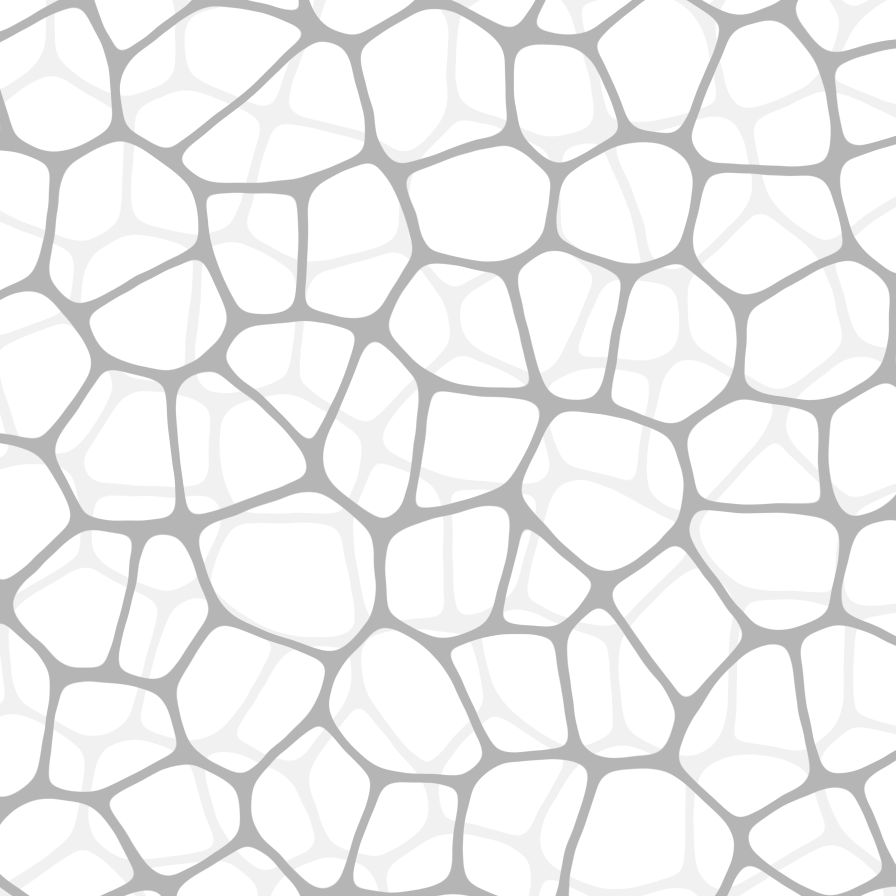
This pattern is drawn by a Shadertoy shader. Its source:

```glsl
vec2 hash2(vec2 p) {
    vec3 q = fract(p.xyx * vec3(0.1031, 0.1030, 0.0973));
    q += dot(q, q.yzx + 33.33);
    return fract((q.xx + q.yz) * q.zy);
}

float gradientNoise(vec2 p) {
    vec2 i = floor(p), f = p - i;
    vec2 u = f * f * f * (f * (f * 6.0 - 15.0) + 10.0);
    vec2 e = vec2(0.0, 1.0);
    float a = dot(hash2(i) * 2.0 - 1.0, f);
    float b = dot(hash2(i + e.yx) * 2.0 - 1.0, f - e.yx);
    float c = dot(hash2(i + e) * 2.0 - 1.0, f - e);
    float d = dot(hash2(i + 1.0) * 2.0 - 1.0, f - 1.0);
    return mix(mix(a, b, u.x), mix(c, d, u.x), u.y);
}

// Jittered site of a grid cell, with every other row staggered
vec2 site(vec2 id) {
    vec2 stagger = vec2(0.5 * mod(id.y, 2.0), 0.0);
    return id + 0.5 + stagger + (hash2(id) - 0.5) * 0.76;
}

// Distance to the Voronoi borders, blended so that the corners are round
float roundedBorder(vec2 p) {
    vec2 base = floor(p), nearestId = base, nearest = vec2(0.0);
    float best = 1e5;
    for (int y = -2; y <= 2; y++)
    for (int x = -2; x <= 2; x++) {
        vec2 id = base + vec2(x, y);
        vec2 r = site(id) - p;
        if (dot(r, r) < best) {
            best = dot(r, r);
            nearest = r;
            nearestId = id;
        }
    }

    float sum = 0.0;
    for (int y = -2; y <= 2; y++)
    for (int x = -2; x <= 2; x++) {
        if (x == 0 && y == 0) continue;
        vec2 r = site(nearestId + vec2(x, y)) - p;
        float d = dot(0.5 * (r + nearest), normalize(r - nearest));
        sum += exp(-d / 0.055);
    }
    return -0.055 * log(sum);
}

// Coverage of one net of webbing
float net(vec2 p, float pixel) {
    vec2 bend = vec2(gradientNoise(p * 1.3), gradientNoise(p * 1.3 + 47.0));
    vec2 ripple = vec2(gradientNoise(p * 5.0 + 13.0), gradientNoise(p * 5.0 + 71.0));
    float d = roundedBorder(p + 0.1 * bend + 0.012 * ripple);
    return 1.0 - smoothstep(-0.75, 0.75, (d - 0.037) / pixel);
}

void mainImage(out vec4 fragColor, in vec2 fragCoord) {
    float cells = 7.2;
    float pixel = cells / iResolution.y;
    vec2 p = fragCoord * pixel;

    // Pale net behind, grey net in front
    vec3 color = vec3(1.0);
    color = mix(color, vec3(0.945), net(p + vec2(83.4, 39.7), pixel));
    color = mix(color, vec3(0.71), net(p + vec2(12.0, 20.0), pixel));
    fragColor = vec4(color, 1.0);
}
```
